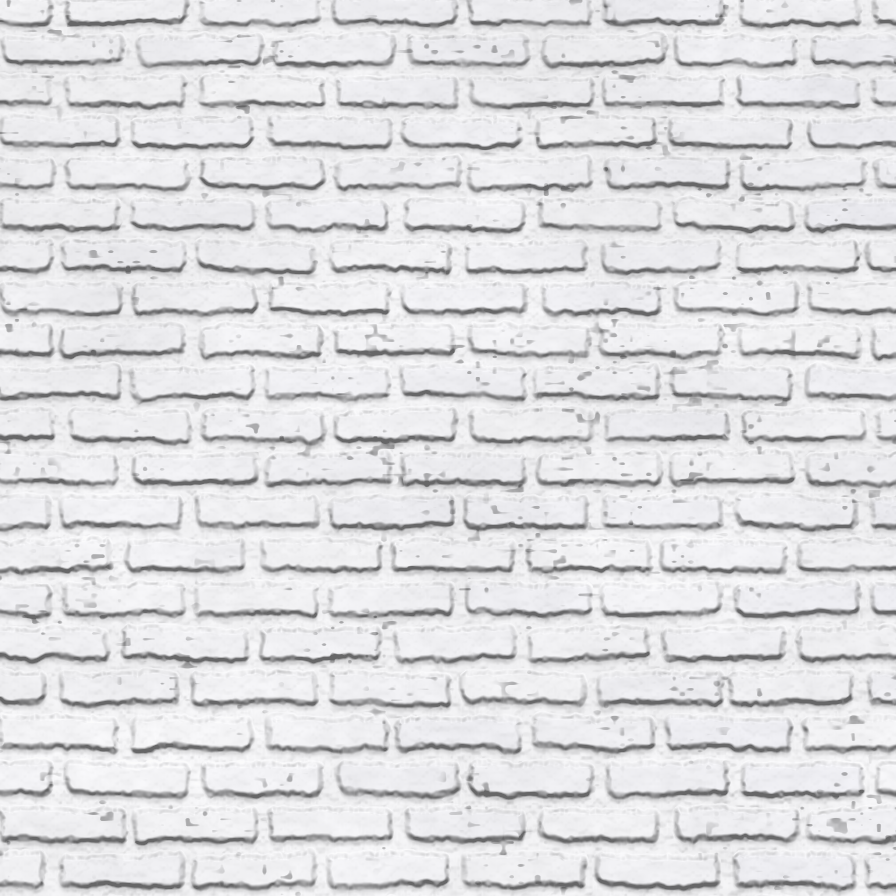
Reproduce this texture procedurally as a Shadertoy shader.

```glsl
// Whitewashed brick wall: 21 running-bond courses of about 6.65 bricks each.
// Wobbly rounded boxes plus plaster noise form a relief that is lit from above;
// undersides turn dark, joints stay rough, and each brick varies a little.

const float BRICKS_ACROSS = 6.65;
const float BRICK_LENGTH = 3.158;   // pitch, in course heights
const vec3 PAINT = vec3(0.947, 0.947, 0.954);
const vec3 COOL_TINT = vec3(0.925, 0.925, 0.945);
const vec3 DEEP_SHADE = vec3(0.40, 0.40, 0.405);

float hash(vec2 p) {
    vec3 q = fract(vec3(p.xyx) * 0.1031);
    q += dot(q, q.yzx + 33.33);
    return fract((q.x + q.y) * q.z);
}

float noise(vec2 p) {
    vec2 i = floor(p), f = fract(p);
    f = f * f * (3.0 - 2.0 * f);
    return mix(mix(hash(i), hash(i + vec2(1, 0)), f.x),
               mix(hash(i + vec2(0, 1)), hash(i + vec2(1, 1)), f.x), f.y);
}

// Wall units: one course high, y downward; lower courses are slightly taller
vec2 wallPoint(vec2 uv) {
    float t = 1.0 - uv.y;
    return vec2(uv.x * BRICKS_ACROSS * BRICK_LENGTH,
                0.223 + 22.32 * t - 1.507 * t * t);
}

// Brick column and course under a wall point, with half-bond offset
vec2 brickId(vec2 wall, out vec2 local) {
    float course = floor(wall.y);
    float bond = 0.43 + 0.5 * mod(course, 2.0);
    bond += 0.14 * (hash(vec2(course, 7.0)) - 0.5);
    float along = wall.x / BRICK_LENGTH - bond;
    local = vec2((fract(along) - 0.5) * BRICK_LENGTH, fract(wall.y) - 0.5);
    return vec2(floor(along), course);
}

// Signed distance to the brick outline, rounder at its lower corners
float brickDistance(vec2 wall) {
    vec2 q;
    vec2 id = brickId(wall, q);
    float jitter = hash(id + 31.0);
    q.x += 0.10 * (hash(id + 53.0) - 0.5);
    q.y += 0.045 * (hash(id + 11.0) - 0.5) * q.x;
    q.y += 0.11 * (noise(wall * vec2(1.5, 0.9) + 40.0) - 0.5);
    float wobble = 0.07 * (noise(wall * 3.7) - 0.5) + 0.05 * (noise(wall * 8.3) - 0.5);
    vec2 halfSize = vec2(1.47 - 0.08 * jitter, 0.355);
    float radius = q.y > 0.0 ? mix(0.08, 0.26, hash(id + 83.0)) : 0.12;
    vec2 a = abs(q) - halfSize + radius;
    return length(max(a, 0.0)) + min(max(a.x, a.y), 0.0) - radius + wobble;
}

float brickProfile(vec2 wall) {
    return 1.0 - smoothstep(-0.11, 0.045, brickDistance(wall));
}

// Plaster grain, coarser in the mortar than on the brick faces
float plaster(vec2 wall, float brick) {
    float grain = noise(wall * vec2(6.0, 7.5)) + 0.6 * noise(wall * 12.0 + 19.0);
    return grain * mix(0.135, 0.05, brick);
}

float relief(vec2 wall) {
    float brick = brickProfile(wall);
    return brick + plaster(wall, brick);
}

// Small dark pits, gathered in patches
float pits(vec2 wall) {
    float patches = smoothstep(0.45, 0.8, noise(wall * vec2(0.9, 1.4) + 70.0));
    return patches * smoothstep(0.76, 0.93, noise(wall * vec2(5.0, 8.0) + 90.0));
}

void mainImage(out vec4 fragColor, in vec2 fragCoord) {
    vec2 uv = fragCoord / iResolution.xy;
    vec2 wall = wallPoint(uv);
    vec2 local;
    vec2 id = brickId(wall, local);

    // Slopes of the relief: positive "down" faces the floor
    float reach = 0.05;
    float brick = brickProfile(wall);
    float height = brick + plaster(wall, brick);
    float down = (height - relief(wall + vec2(0, reach))) / reach;
    float side = (height - relief(wall + vec2(reach, 0))) / reach;

    // Underside shade, joint outlines and a short cast shadow
    float wear = noise(wall * vec2(0.8, 1.1) + 15.0);
    float shade = max(down, 0.0) * mix(0.065, 0.13, wear);
    shade += abs(side) * mix(0.012, 0.045, noise(wall * 2.3 + 5.0));
    shade += 0.22 * max(brickProfile(wall - vec2(0, 0.11)) - brick, 0.0);
    shade += 0.12 * max(-down - 3.0, 0.0) * noise(wall * 9.0) * 0.25;
    shade += 0.5 * pits(wall);

    // Paint tone: per brick, broad patches and fine mottling
    float tint = hash(id + 3.0) * brick * (0.4 + 0.6 * uv.x);
    vec3 color = mix(PAINT, COOL_TINT, tint);
    color += 0.035 * (noise(wall * vec2(0.35, 0.5) + 8.0) - 0.5);
    color += 0.03 * (noise(wall * vec2(3.0, 5.0) + 60.0) - 0.5);
    color += 0.008 * clamp(-down, 0.0, 3.0) + 0.015 * (0.5 - uv.y);

    color = mix(color, DEEP_SHADE, clamp(shade, 0.0, 1.0));
    fragColor = vec4(clamp(color, 0.0, 0.985), 1.0);
}
```
